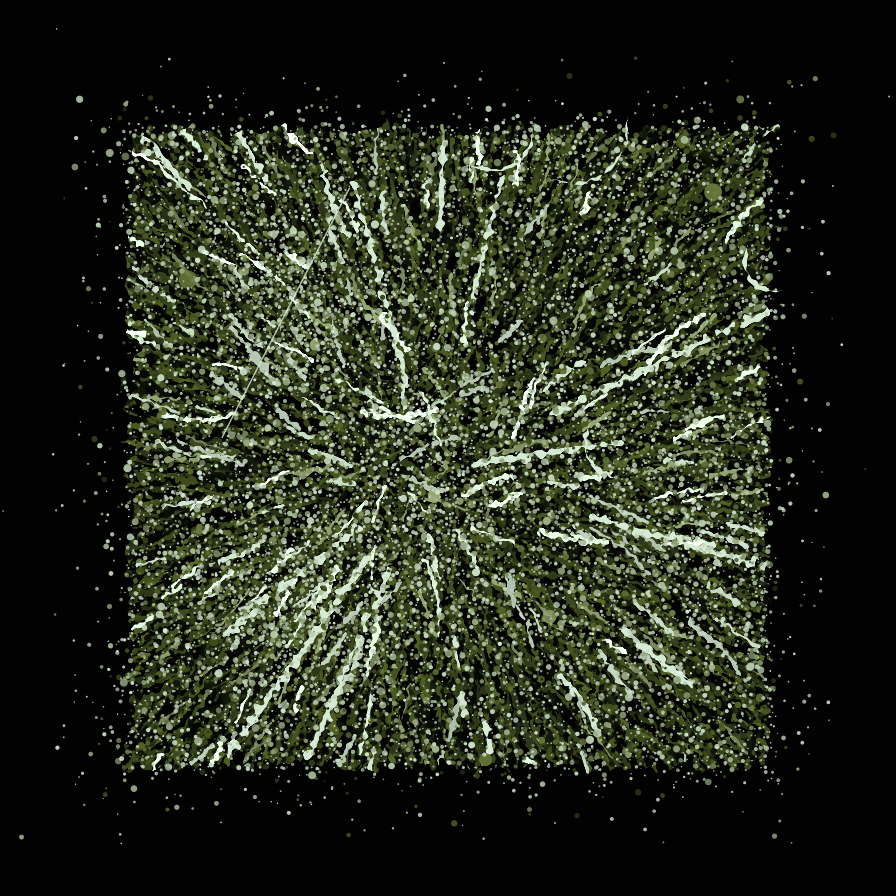
Give the GLSL for this background, as a WebGL 2 fragment shader.

```glsl
#version 300 es
precision highp float;
uniform vec2 u_resolution;
out vec4 fragColor;

const vec2 HUB = vec2(0.48, 0.475);
const vec3 MOSS = vec3(0.14, 0.18, 0.08);
const vec3 OLIVE = vec3(0.33, 0.39, 0.14);
const vec3 SAGE = vec3(0.50, 0.56, 0.38);
const vec3 PALE = vec3(0.84, 0.92, 0.83);

vec3 hash3(vec2 p) {
  vec3 q = fract(p.xyx * vec3(0.1031, 0.1030, 0.0973));
  q += dot(q, q.yxz + 33.33);
  return fract((q.xxy + q.yzz) * q.zyx);
}

float corner(vec2 id, vec2 f) {
  return dot(hash3(id).xy * 2.0 - 1.0, f);
}

float gradientNoise(vec2 p) {
  vec2 i = floor(p), f = fract(p), s = f * f * (3.0 - 2.0 * f), e = vec2(1, 0);
  return mix(mix(corner(i, f), corner(i + e, f - e), s.x),
             mix(corner(i + e.yx, f - e.yx), corner(i + 1.0, f - 1.0), s.x), s.y);
}

float cover(float d) {
  float soft = 0.6 / min(u_resolution.x, u_resolution.y);
  return smoothstep(soft, -soft, d);
}

float squareDistance(vec2 p) {
  vec2 e = abs(p - vec2(0.501, 0.5)) - 0.36;
  return length(max(e, 0.0)) + min(max(e.x, e.y), 0.0);
}

float spot(vec2 p, vec2 centre, float size) {
  vec2 d = (p - centre) / size;
  return exp(-dot(d, d));
}

// Where the pale paint gathers
float glow(vec2 p) {
  return spot(p, vec2(0.32, 0.66), 0.08) + 0.8 * spot(p, vec2(0.32, 0.32), 0.10)
       + 0.5 * spot(p, HUB, 0.15) + 0.35 * spot(p, vec2(0.76, 0.39), 0.12);
}

float segment(vec2 p, vec2 a, vec2 b) {
  vec2 v = b - a;
  return length(p - a - v * clamp(dot(p - a, v) / dot(v, v), 0.0, 1.0));
}

// Short brush marks pointing away from the hub; chance = base, gain with glow
vec3 strokes(vec3 col, vec2 p, float n, float reach, float width, vec2 chance, vec3 tint, float seed) {
  float ragged = 0.9 + 2.2 * gradientNoise(p * 170.0 + seed * 7.0);
  for (int k = 0; k < 9; k++) {
    vec2 id = floor(p * n) + vec2(k % 3 - 1, k / 3 - 1);
    vec3 h = hash3(id + seed * 37.0), g = hash3(id + seed * 37.0 + 91.7);
    vec2 c = (id + h.xy) / n;
    if (h.z > chance.x + chance.y * glow(c)) continue;
    float angle = atan(c.y - HUB.y, c.x - HUB.x) + (g.x - 0.5) * (0.7 + 3.0 * spot(c, HUB, 0.11));
    vec2 dir = vec2(cos(angle), sin(angle)), v = p - c;
    float along = dot(v, dir);
    float across = dot(v, vec2(-dir.y, dir.x)) + (g.y - 0.5) * 8.0 * along * along;
    float d = length(vec2(max(abs(along) - reach * mix(0.35, 1.0, g.y), 0.0), across));
    col = mix(col, tint * (0.8 + 0.4 * g.x), cover(d - width * ragged * mix(0.4, 1.0, g.z)));
  }
  return col;
}

// Round drops, dense in the square and thinning out beyond it
vec3 drops(vec3 col, vec2 p, float n, float size, vec2 chance, vec3 low, vec3 high, float seed) {
  for (int k = 0; k < 9; k++) {
    vec2 id = floor(p * n) + vec2(k % 3 - 1, k / 3 - 1);
    vec3 h = hash3(id + seed * 53.0), g = hash3(id + seed * 53.0 + 17.3);
    vec2 c = (id + h.xy) / n;
    float away = squareDistance(c);
    float spread = away < 0.0 ? 1.0 : 0.4 * exp(-away * 36.0) * smoothstep(0.10, 0.05, away);
    if (h.z > (chance.x + chance.y * glow(c)) * spread) continue;
    float d = length(p - c) - size * mix(0.3, 1.0, g.y * g.y);
    col = mix(col, mix(low, high, g.x), cover(d) * mix(0.7, 1.0, g.z));
  }
  return col;
}

void main() {
  vec2 p = (gl_FragCoord.xy - 0.5 * u_resolution) / min(u_resolution.x, u_resolution.y) + 0.5;
  vec2 wobble = vec2(gradientNoise(p * 110.0), gradientNoise(p * 110.0 + 41.0));
  vec2 q = p + 0.005 * wobble;
  vec3 black = vec3(0.005, 0.007, 0.004);

  // Dark ground and layered green marks
  vec3 col = mix(black, MOSS * 0.6, smoothstep(-0.1, 0.4, gradientNoise(p * 45.0)));
  for (int i = 0; i < 6; i++) {
    float k = float(i), n = 24.0 + 5.0 * k;
    vec3 tint = mix(MOSS, OLIVE, fract(k * 0.618 + 0.2));
    col = strokes(col, q, n, 0.85 / n, 0.0034, vec2(0.66, 0.1), tint, k + 1.0);
  }
  col = strokes(col, q, 40.0, 0.021, 0.0030, vec2(0.65, -0.2), black, 9.0);

  // Broad green spatter, broken up by dark specks
  col = drops(col, p, 75.0, 0.0055, vec2(0.38, 0.0), MOSS, OLIVE, 1.0);
  col = drops(col, p, 110.0, 0.0042, vec2(0.50, -0.1), black, MOSS * 0.5, 2.0);
  col = drops(col, p, 95.0, 0.0040, vec2(0.32, 0.2), OLIVE, SAGE, 3.0);

  // Pale marks, then long rays given as angle, start, end, width
  col = strokes(col, q, 28.0, 0.029, 0.0026, vec2(0.18, 0.3), SAGE, 10.0);
  for (int i = 0; i < 2; i++) {
    float k = float(i);
    col = strokes(col, q, 19.0 + 11.0 * k, 0.044 - 0.016 * k, 0.0032, vec2(0.15, 0.45), PALE, 11.0 + k);
  }
  vec4 rays[11] = vec4[11](
    vec4(-2.19, 0.12, 0.39, 0.006), vec4(-1.97, 0.12, 0.35, 0.005), vec4(-2.47, 0.10, 0.29, 0.005),
    vec4(0.44, 0.15, 0.42, 0.005), vec4(0.15, 0.05, 0.21, 0.005), vec4(-0.28, 0.19, 0.39, 0.005),
    vec4(-0.69, 0.28, 0.38, 0.005), vec4(1.83, 0.10, 0.33, 0.004), vec4(1.53, 0.27, 0.37, 0.005),
    vec4(1.33, 0.18, 0.34, 0.004), vec4(2.28, 0.41, 0.50, 0.005));
  float lumps = 0.55 + 2.2 * gradientNoise(p * 110.0 + 9.0);
  for (int i = 0; i < 11; i++) {
    vec4 r = rays[i];
    vec2 dir = vec2(cos(r.x), sin(r.x));
    col = mix(col, PALE, cover(segment(q, HUB + dir * r.y, HUB + dir * r.z) - r.w * lumps));
  }
  col = mix(black, col, cover(squareDistance(p) + 0.03 * gradientNoise(p * 80.0) + 0.006));

  // Translucent discs and fine pale spatter
  col = drops(col, p, 110.0, 0.0036, vec2(0.20, 0.0), MOSS, OLIVE, 7.0);
  col = drops(col, p, 14.0, 0.0120, vec2(0.10, 0.15), OLIVE, SAGE * 1.25, 4.0);
  col = drops(col, p, 85.0, 0.0046, vec2(0.24, 0.5), SAGE, PALE, 5.0);
  col = drops(col, p, 130.0, 0.0030, vec2(0.32, 0.5), SAGE, PALE, 6.0);
  col = drops(col, p, 170.0, 0.0024, vec2(0.30, 0.5), PALE * 0.8, PALE, 8.0);

  // Curls given as centre, radius, middle angle, and one fine straight thread
  vec4 curls[4] = vec4[4](vec4(0.64, 0.855, 0.060, -0.9), vec4(0.69, 0.505, 0.037, -2.7),
                          vec4(0.866, 0.71, 0.035, -2.5), vec4(0.55, 0.855, 0.045, -1.0));
  for (int i = 0; i < 4; i++) {
    vec2 v = q - curls[i].xy;
    float facing = dot(normalize(v), vec2(cos(curls[i].w), sin(curls[i].w)));
    float d = abs(length(v) - curls[i].z) - 0.0028 * lumps * smoothstep(0.3, 0.9, facing);
    col = mix(col, PALE, cover(d) * step(0.45, facing));
  }
  col = mix(col, PALE, 0.8 * cover(segment(p, vec2(0.39, 0.79), vec2(0.248, 0.512)) - 0.0008));
  fragColor = vec4(col, 1.0);
}
```
